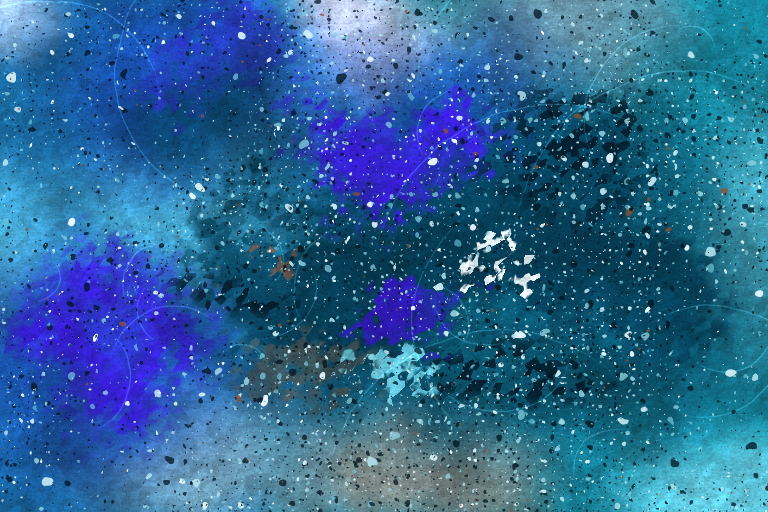
This background is drawn by a Shadertoy shader. Its source:

```glsl
// Layered blue and teal watercolour washes with frayed ink, paint spatter and fine scratches.
const vec3 TEAL = vec3(.08, .50, .59), BLUE = vec3(.10, .42, .64);
const vec3 COBALT = vec3(.09, .28, .66), INDIGO = vec3(.21, .10, .80);
const vec3 DEEP = vec3(.02, .24, .34), INK = vec3(.01, .08, .13);
const vec3 CYAN = vec3(.40, .78, .86), LILAC = vec3(.80, .85, .98);
const vec3 GREY = vec3(.45, .61, .69), CLAY = vec3(.51, .53, .51);
const vec3 RUST = vec3(.55, .32, .20), WHITE = vec3(.93, .98, 1);
const float DRIFT = .22;  // broad bending of the washes
const float FRAY = .08;   // raggedness of the ink edges
const float GRAIN = .17;  // strength of the paper tooth
const int SCRATCHES = 26;

vec3 hash3(vec2 p) {
  vec3 q = fract(p.xyx * vec3(.1031, .1030, .0973));
  q += dot(q, q.yxz + 33.33);
  return fract((q.xxy + q.yzz) * q.zyx);
}

float noise(vec2 p) {
  vec2 i = floor(p), f = fract(p), e = vec2(1, 0);
  f *= f * (3. - 2. * f);
  return mix(mix(hash3(i).x, hash3(i + e.xy).x, f.x),
             mix(hash3(i + e.yx).x, hash3(i + e.xx).x, f.x), f.y);
}

float fbm(vec2 p) {
  float sum = 0., amp = .5;
  for (int i = 0; i < 5; i++) {
    sum += amp * noise(p);
    p = mat2(1.6, 1.2, -1.2, 1.6) * p + 7.3;
    amp *= .5;
  }
  return sum;
}

vec2 fbm2(vec2 p) { return vec2(fbm(p), fbm(p + 17.)) - .48; }

// Slanted brush dabs: one random value per cell, blended narrowly at the borders
vec3 dabs(vec2 p) {
  vec2 q = mat2(.8, -.6, .6, .8) * p * vec2(46, 74) + 200.;
  vec4 sum = vec4(0);
  for (int y = -1; y <= 1; y++)
  for (int x = -1; x <= 1; x++) {
    vec2 id = floor(q) + vec2(x, y), d = id + hash3(id).xy - q;
    sum += exp(-14. * dot(d, d)) * vec4(hash3(id + 71.), 1);
  }
  return sum.xyz / max(sum.w, 1e-6);
}

// Elliptic wash: area holds centre and radii
float wash(vec2 p, vec4 area, float edge) {
  return 1. - smoothstep(1. - edge, 1. + edge, length((p - area.xy) / area.zw));
}

void lay(inout vec3 col, vec3 paint, float alpha, vec2 p, vec4 area, float edge) {
  col = mix(col, paint, alpha * wash(p, area, edge));
}

// Spatter on a jittered grid: x = coverage, y = random tint
vec2 spatter(vec2 p, float scale, float chance, float seed) {
  vec2 q = p * scale;
  q += .22 * vec2(noise(q * 3.), noise(q * 3. + 9.));
  vec3 place = hash3(floor(q) + seed), look = hash3(floor(q) + seed + 37.);
  vec2 d = (fract(q) - .3 - .4 * place.xy) * vec2(.8 + .5 * look.z, 1);
  float radius = mix(.07, .22, pow(look.x, 3.)), aa = .6 * scale / iResolution.y;
  float blob = 1. - smoothstep(radius - aa, radius + aa, length(d));
  return vec2(blob * step(place.z, chance), look.y);
}

void mainImage(out vec4 fragColor, in vec2 fragCoord) {
  vec2 p = fragCoord / iResolution.y, drift = fbm2(p * 4.), soft = p + DRIFT * drift;
  vec3 dab = dabs(p);
  vec2 frayed = soft + FRAY * (dab.xy - .5 + 1.5 * fbm2(p * 20. + 5.));

  // Ground and pale washes
  vec3 col = mix(BLUE, TEAL, smoothstep(.3, .95, soft.x + .3 * drift.y));
  lay(col, CYAN, .55, soft, vec4(.38, .55, .20, .16), .8);
  lay(col, CYAN, .6, soft, vec4(0, .47, .13, .16), .8);
  lay(col, CYAN, .65, soft, vec4(1.5, .54, .1, .18), .8);
  lay(col, CYAN, .85, soft, vec4(1.44, .02, .19, .12), .7);
  lay(col, CYAN, .85, soft, vec4(.62, .9, .16, .17), .7);
  lay(col, LILAC, 1., soft, vec4(.7, .97, .14, .12), .5);
  lay(col, LILAC, .7, soft, vec4(0, 1, .1, .11), .7);
  lay(col, GREY, .9, soft, vec4(1.06, .95, .2, .14), .8);
  lay(col, GREY, .9, soft, vec4(.4, .1, .2, .14), .8);
  lay(col, CLAY, .95, soft, vec4(.81, .06, .19, .12), .7);

  // Cobalt and deep washes
  lay(col, COBALT, .85, soft, vec4(.38, .83, .24, .18), .6);
  lay(col, COBALT, .75, soft, vec4(.16, .28, .27, .2), .6);
  lay(col, COBALT, .8, soft, vec4(.82, .78, .22, .16), .6);
  lay(col, DEEP, .75, soft, vec4(.42, .74, .13, .09), .7);
  lay(col, DEEP, .7, soft, vec4(.95, .45, .52, .33), .4);
  lay(col, DEEP, .85, frayed, vec4(.68, .47, .3, .15), .2);
  lay(col, DEEP, .85, frayed, vec4(1.02, .6, .19, .19), .2);
  lay(col, DEEP, .8, frayed, vec4(1.25, .44, .16, .14), .3);
  lay(col, CLAY * .6, .7, frayed, vec4(.6, .29, .14, .06), .4);

  // Frayed indigo, ink and bright flecks
  float body = .55 + .4 * smoothstep(.3, .6, fbm(p * 9. + 3.));
  lay(col, INDIGO, body, frayed, vec4(.22, .34, .15, .14), .45);
  lay(col, INDIGO, body, frayed, vec4(.78, .73, .17, .09), .35);
  lay(col, INDIGO, body, frayed, vec4(.81, .42, .09, .07), .2);
  lay(col, INDIGO, body * .6, frayed, vec4(.45, .87, .09, .1), .5);
  float fleck = .85 * smoothstep(.62, .74, dab.z);
  lay(col, INK, fleck, soft, vec4(1.08, .7, .16, .12), .6);
  lay(col, INK, fleck, soft, vec4(.46, .44, .13, .04), .6);
  lay(col, INK, fleck, soft, vec4(.95, .28, .2, .06), .6);
  lay(col, CYAN, .9, frayed, vec4(.76, .28, .07, .026), .2);
  lay(col, WHITE, 1., frayed, vec4(.97, .46, .033, .024), .2);
  lay(col, RUST, .6, frayed, vec4(.52, .54, .025, .03), .3);

  // Pigment clouds with drying rims
  float rim = fract(6. * fbm(p * 5. + 40.));
  col *= .66 + .66 * fbm(p * 8. + 60.) + .1 * rim * (1. - smoothstep(.9, 1., rim));
  col *= .93 + .14 * dab.z;

  // Scratches and paper tooth
  for (int i = 0; i < SCRATCHES; i++) {
    vec3 h = hash3(vec2(i, 3));
    vec2 v = p + .04 * drift - h.xy * vec2(1.5, 1);
    float off = abs(length(v) - .04 - .3 * h.z * h.z), turn = 40. * h.z;
    float arc = smoothstep(.4, .9, dot(normalize(v + 1e-5), vec2(cos(turn), sin(turn))));
    col += .2 * CYAN * arc * (1. - smoothstep(0., .0006 + 1. / iResolution.y, off));
  }
  col *= 1. + GRAIN * (noise(p * 330.) + .6 * noise(p * vec2(90, 400)) - .8);

  // Dark and light spatter in four sizes
  float cluster = .08 + .2 * smoothstep(.35, .65, fbm(p * 5. + 80.));
  float centre = .25 * wash(soft, vec4(.98, .5, .38, .36), .8);
  for (int i = 0; i < 4; i++) {
    float scale = 24. * pow(1.5, float(i)), seed = 50. + 130. * float(i);
    vec2 dark = spatter(p + 3.1, scale * 1.1, cluster * 1.3, seed + 700.);
    col = mix(col, dark.y > .95 ? RUST : INK, .75 * dark.x);
    vec2 light = spatter(p, scale, cluster + centre, seed);
    col = mix(col, mix(CYAN, WHITE, light.y), light.x * (.6 + .4 * light.y));
  }
  fragColor = vec4(clamp(col, 0., 1.), 1);
}
```
